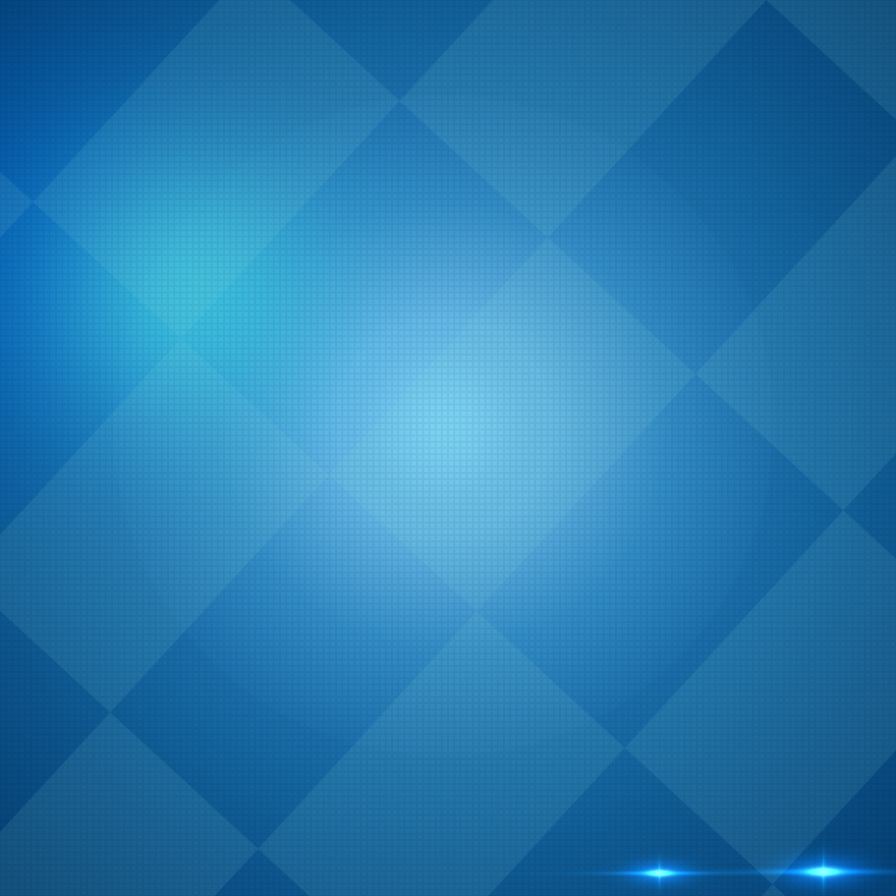
A Shadertoy shader for this background:

```glsl
float glow(vec2 p, vec2 center, float radius) {
    vec2 d = (p - center) / radius;
    return exp(-dot(d, d));
}

// Radial ramp from the bright middle to the dark corners
vec3 backdrop(float r) {
    vec3 c = mix(vec3(0.46, 0.79, 0.93), vec3(0.37, 0.69, 0.87), smoothstep(0.0, 0.13, r));
    c = mix(c, vec3(0.18, 0.53, 0.75), clamp((r - 0.12) / 0.13, 0.0, 1.0));
    c = mix(c, vec3(0.10, 0.43, 0.66), clamp((r - 0.25) / 0.11, 0.0, 1.0));
    c = mix(c, vec3(0.055, 0.35, 0.57), clamp((r - 0.36) / 0.14, 0.0, 1.0));
    return mix(c, vec3(0.02, 0.25, 0.45), clamp((r - 0.50) / 0.20, 0.0, 1.0));
}

// Skewed checkerboard: 1 on light tiles, 0 on dark ones
float checker(vec2 p) {
    mat2 tileAxes = mat2(0.1651, -0.1523, 0.2441, 0.2650);
    vec2 wave = sin(3.14159265 * (inverse(tileAxes) * (p - vec2(0.367, 0.470))));
    float parity = wave.x * wave.y;
    return clamp(0.5 + parity / max(fwidth(parity), 1e-4), 0.0, 1.0);
}

// Fine mesh of dark lines
float mesh(vec2 p) {
    vec2 fromLine = abs(fract(p * 144.0) - 0.5);
    vec2 line = smoothstep(0.22, 0.48, fromLine);
    return max(line.x, line.y);
}

// Horizontal light streak with a hot core and a short vertical ray
vec3 flare(vec2 p, vec2 center, float size) {
    vec2 d = abs(p - center) / size;
    float streak = exp(-d.x * 2.6 - d.y * d.y * 1500.0);
    float halo = exp(-dot(d * vec2(2.6, 7.0), d * vec2(2.6, 7.0)));
    float ray = exp(-d.x * 50.0 - d.y * 11.0);
    float core = exp(-dot(d * vec2(7.0, 24.0), d * vec2(7.0, 24.0)));
    return vec3(0.0, 0.45, 0.75) * streak + vec3(0.0, 0.20, 0.42) * halo
         + vec3(0.10, 0.45, 0.55) * ray + vec3(0.55, 0.75, 0.60) * core;
}

void mainImage(out vec4 fragColor, in vec2 fragCoord) {
    vec2 p = fragCoord / iResolution.xy;
    float r = length(p - vec2(0.495, 0.525));
    vec3 color = backdrop(r);

    // Soft disc, blue tint at the left and cyan glow
    color += 0.012 * (1.0 - smoothstep(0.365, 0.372, r));
    color += vec3(-0.03, 0.04, 0.15) * glow(p, vec2(0.03, 0.72), 0.24);
    color = mix(color, vec3(0.25, 0.79, 0.87), 0.78 * glow(p, vec2(0.215, 0.672), 0.15));

    // Translucent light tiles
    color = mix(color, vec3(0.50, 0.82, 0.83), 0.12 * checker(p));

    color *= 1.02 - 0.065 * mesh(p);

    // Light streaks along the bottom
    color += flare(p, vec2(0.736, 0.0255), 0.085);
    color += flare(p, vec2(0.919, 0.0270), 0.115);

    fragColor = vec4(clamp(color, 0.0, 1.0), 1.0);
}
```
